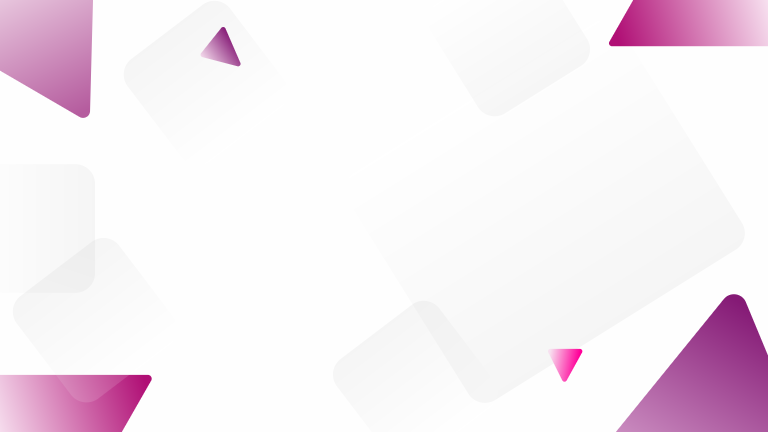
Write a WebGL 1 fragment shader that draws this background.

```glsl
precision highp float;
// Pale rounded panels on white, with rounded gradient triangles at the corners.

uniform vec2 u_resolution;

// Lengths are in ninths of the canvas height, so a 16:9 canvas spans 16 x 9.
const float ROWS = 9.0;

const vec3 PAPER = vec3(0.998);
const vec3 PANEL_DARK = vec3(0.72);
const vec3 PANEL_LIGHT = vec3(1.0);
const float PANEL_OPACITY = 0.13;
const float PANEL_RADIUS = 0.41;
const vec2 PANEL_HALF = vec2(1.34);
const vec2 LARGE_PANEL_HALF = vec2(3.36, 2.78);
const float TILT_UP = 0.65;      // shaded edge faces upper left
const float TILT_DOWN = 3.70;    // shaded edge faces lower right
const float TILT_SIDE = -1.571;  // shaded edge faces right

const vec3 LILAC = vec3(0.91, 0.78, 0.87);
const vec3 MAUVE = vec3(0.71, 0.36, 0.62);
const vec3 PLUM = vec3(0.52, 0.10, 0.46);
const vec3 ORCHID = vec3(0.80, 0.56, 0.76);
const vec3 MAGENTA = vec3(0.69, 0.06, 0.46);
const vec3 BLUSH = vec3(0.97, 0.88, 0.94);
const vec3 HOT_PINK = vec3(1.0, 0.0, 0.60);

// Signed distances
float roundedBox(vec2 p, vec2 halfSize, float radius) {
  vec2 q = abs(p) - halfSize + radius;
  return length(max(q, 0.0)) + min(max(q.x, q.y), 0.0) - radius;
}

float segment(vec2 p, vec2 a, vec2 b) {
  vec2 pa = p - a, ba = b - a;
  return length(pa - ba * clamp(dot(pa, ba) / dot(ba, ba), 0.0, 1.0));
}

float side(vec2 p, vec2 a, vec2 b) {
  return (b.x - a.x) * (p.y - a.y) - (b.y - a.y) * (p.x - a.x);
}

// The vertices are the centres of the rounded corners.
float roundedTriangle(vec2 p, vec2 a, vec2 b, vec2 c, float radius) {
  float edge = min(segment(p, a, b), min(segment(p, b, c), segment(p, c, a)));
  float winding = sign(side(c, a, b));
  float inner = min(side(p, a, b) * winding,
                min(side(p, b, c) * winding, side(p, c, a) * winding));
  return (inner > 0.0 ? -edge : edge) - radius;
}

// Shading
float coverage(float d) {
  return clamp(0.5 - d * u_resolution.y / ROWS, 0.0, 1.0);
}

vec3 gradient(vec2 p, vec2 from, vec2 to, vec3 first, vec3 last) {
  vec2 axis = to - from;
  return mix(first, last, clamp(dot(p - from, axis) / dot(axis, axis), 0.0, 1.0));
}

// Translucent panel, shaded towards its local upper edge
void panel(inout vec3 color, vec2 p, vec2 center, vec2 halfSize, float angle) {
  float c = cos(angle), s = sin(angle);
  vec2 d = p - center;
  vec2 q = vec2(c * d.x + s * d.y, c * d.y - s * d.x);
  float shade = clamp(0.5 + 0.5 * q.y / halfSize.y, 0.0, 1.0);
  float mask = coverage(roundedBox(q, halfSize, PANEL_RADIUS));
  color = mix(color, mix(PANEL_LIGHT, PANEL_DARK, shade), mask * PANEL_OPACITY);
}

void main() {
  vec2 p = gl_FragCoord.xy / u_resolution.y * ROWS;
  vec3 color = PAPER;
  float d;

  // Lower left triangle, beneath the panels
  d = roundedTriangle(p, vec2(3.08, 1.11), vec2(1.29, -2.02), vec2(-2.2, 1.11), 0.08);
  color = mix(color, gradient(p, vec2(3.0, 1.1), vec2(-0.1, 0.1), MAGENTA, BLUSH), coverage(d));

  // Panels
  panel(color, p, vec2(0.64, 4.24), PANEL_HALF, TILT_SIDE);
  panel(color, p, vec2(1.98, 2.33), PANEL_HALF, TILT_UP);
  panel(color, p, vec2(4.29, 7.27), PANEL_HALF, TILT_UP);
  panel(color, p, vec2(10.60, 8.27), PANEL_HALF, TILT_DOWN);
  panel(color, p, vec2(11.35, 4.59), LARGE_PANEL_HALF, TILT_DOWN);
  panel(color, p, vec2(8.65, 1.02), PANEL_HALF, TILT_UP);

  // Upper left triangle
  d = roundedTriangle(p, vec2(1.73, 6.69), vec2(1.875, 12.1), vec2(-2.1, 8.92), 0.146);
  color = mix(color, gradient(p, vec2(0.3, 9.2), vec2(1.6, 6.6), LILAC, MAUVE), coverage(d));

  // Upper right triangle
  d = roundedTriangle(p, vec2(12.75, 8.10), vec2(14.54, 11.23), vec2(18.0, 8.10), 0.063);
  color = mix(color, gradient(p, vec2(12.9, 8.1), vec2(16.0, 9.0), MAGENTA, BLUSH), coverage(d));

  // Lower right triangle
  d = roundedTriangle(p, vec2(15.29, 2.60), vec2(12.04, -1.4), vec2(16.95, -1.4), 0.27);
  color = mix(color, gradient(p, vec2(15.6, 2.6), vec2(13.6, -0.6), PLUM, ORCHID), coverage(d));

  // Small accent triangles
  d = roundedTriangle(p, vec2(4.65, 8.385), vec2(4.23, 7.86), vec2(4.96, 7.67), 0.052);
  color = mix(color, gradient(p, vec2(4.85, 8.2), vec2(4.2, 7.75), PLUM, BLUSH), coverage(d));
  d = roundedTriangle(p, vec2(11.47, 1.68), vec2(12.08, 1.68), vec2(11.76, 1.10), 0.052);
  color = mix(color, gradient(p, vec2(12.05, 1.5), vec2(11.45, 1.6), HOT_PINK, BLUSH), coverage(d));

  gl_FragColor = vec4(color, 1.0);
}
```
